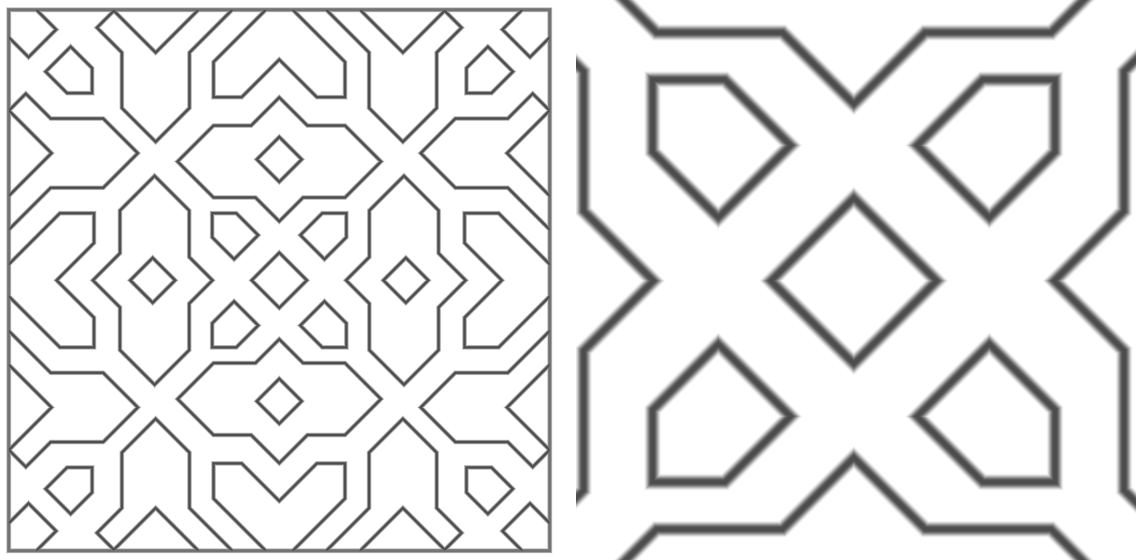
Left: the whole. Right: its middle third, enlarged.
This pattern is drawn by a three.js fragment shader. Its source:

```glsl
// Framed geometric lattice: thin grey outlines of stars, chevrons, arrows and kites on white.
#define CENTER vec2(0.4987, 0.4995)
#define HALF_FRAME 0.483
#define LINE_CORE 0.0013
#define LINE_EDGE 0.0112
#define LINE_INK 0.70
#define FRAME_CORE 0.003
#define FRAME_EDGE 0.0115
#define FRAME_INK 0.55
#define DIAG 0.7071

varying vec2 vUv;

// Signed distances: negative inside. Motifs use q.x across and q.y along their axis.
float diamond(vec2 q, float radius) {
  return (abs(q.x) + abs(q.y) - radius) * DIAG;
}

// Long hexagon joined with a diamond, pierced by a small diamond eye.
float star(vec2 q, float stretch) {
  float body = q.y - mix(0.439, 0.461, stretch);
  vec2 hub = q - vec2(0.0, mix(0.447, 0.468, stretch));
  float hexagon = max(abs(body) - mix(0.133, 0.128, stretch),
                      diamond(vec2(q.x, body), mix(0.376, 0.386, stretch)));
  float outline = min(hexagon, diamond(hub, mix(0.229, 0.221, stretch)));
  return max(outline, -diamond(hub, 0.083));
}

// Notched block that opens onto the frame.
float chevron(vec2 q, float stretch) {
  float slope = q.x + q.y;
  float near = mix(0.816, 0.823, stretch);
  float far = mix(1.050, 1.059, stretch);
  float band = max(near - slope, slope - far) * DIAG;
  float box = max(q.x - mix(0.243, 0.248, stretch),
                  mix(0.677, 0.685, stretch) - q.y);
  return max(band, box);
}

// Pointed stem with two diagonal arms; the outer arm is cut square.
float arrow(vec2 q, float stretch) {
  float side = abs(q.x - mix(0.457, 0.470, stretch));
  float rise = q.y - side;
  float span = max(rise - 0.842, mix(0.512, 0.523, stretch) - rise) * DIAG;
  float stemOrArm = min(side - mix(0.125, 0.128, stretch), (0.717 - rise) * DIAG);
  float cut = (q.x + q.y - mix(1.608, 1.627, stretch)) * DIAG;
  return max(max(span, stemOrArm), cut);
}

// Shapes lying on the quadrant diagonal: two kites and the corner diamond.
float diagonalShapes(vec2 q) {
  float sum = q.x + q.y;
  float diff = abs(q.x - q.y);
  float innerKite = max(max(0.245 - sum, diff - 0.089) * DIAG, max(q.x, q.y) - 0.248);
  float outerKite = max(max(sum - 1.635, diff - 0.0925) * DIAG, 0.692 - min(q.x, q.y));
  float corner = max(1.752 - sum, diff - 0.102) * DIAG;
  return min(innerKite, min(outerKite, corner));
}

float stroke(float dist, float core, float edge) {
  return 1.0 - smoothstep(core, edge, abs(dist));
}

void main() {
  // Fold the square into one quadrant, with the frame at 1.
  vec2 q = abs(vUv - CENTER) / HALF_FRAME;

  // The same three motifs along each axis, slightly stretched on the second.
  float shapes = min(diamond(q, 0.102), diagonalShapes(q));
  for (int axis = 0; axis < 2; axis++) {
    float stretch = float(axis);
    vec2 a = axis == 0 ? q : q.yx;
    shapes = min(shapes, min(star(a, stretch), min(chevron(a, stretch), arrow(a, stretch))));
  }

  // Ink the outlines inside the frame, then the frame itself.
  float border = max(q.x, q.y) - 1.0;
  float inside = 1.0 - smoothstep(-0.002, 0.004, border);
  float lines = LINE_INK * stroke(shapes, LINE_CORE, LINE_EDGE) * inside;
  float frame = FRAME_INK * stroke(border, FRAME_CORE, FRAME_EDGE);
  gl_FragColor = vec4(vec3(1.0 - max(lines, frame)), 1.0);
}
```
